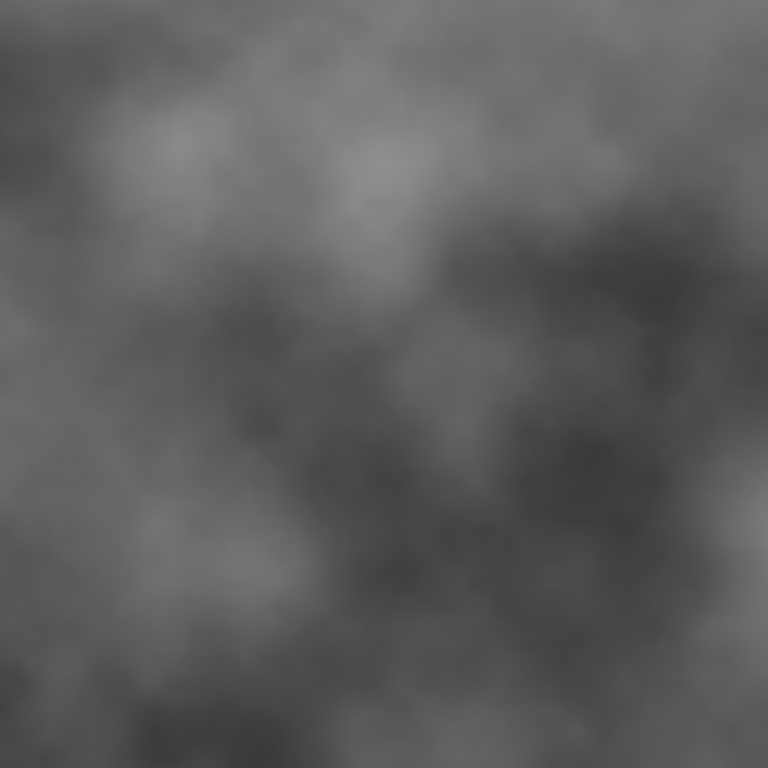
Reproduce this texture procedurally as a three.js fragment shader.

```glsl
#define SCALE 3.8
#define OCTAVES 6
#define GAIN 0.43
#define LACUNARITY 2.0
#define MEAN_GREY 0.376
#define CONTRAST 0.46
#define SEED vec2(7.0, 1.9)

varying vec2 vUv;

float hash(vec2 cell) {
  return fract(sin(dot(cell, vec2(127.1, 311.7))) * 43758.5453);
}

// Smoothly interpolated lattice noise, 0 to 1
float valueNoise(vec2 p) {
  vec2 cell = floor(p);
  vec2 f = fract(p);
  vec2 blend = f * f * (3.0 - 2.0 * f);
  float bottom = mix(hash(cell), hash(cell + vec2(1.0, 0.0)), blend.x);
  float top = mix(hash(cell + vec2(0.0, 1.0)), hash(cell + vec2(1.0, 1.0)), blend.x);
  return mix(bottom, top, blend.y);
}

// Normalised octave sum; each octave is shifted to decorrelate the lattices
float cloudNoise(vec2 p) {
  float sum = 0.0;
  float total = 0.0;
  float amplitude = 1.0;
  for (int i = 0; i < OCTAVES; i++) {
    sum += amplitude * valueNoise(p);
    total += amplitude;
    amplitude *= GAIN;
    p = p * LACUNARITY + vec2(17.3, 9.2);
  }
  return sum / total;
}

void main() {
  float cloud = cloudNoise(vUv * SCALE + SEED);
  float grey = MEAN_GREY + CONTRAST * (cloud - 0.5);
  gl_FragColor = vec4(vec3(grey), 1.0);
}
```
